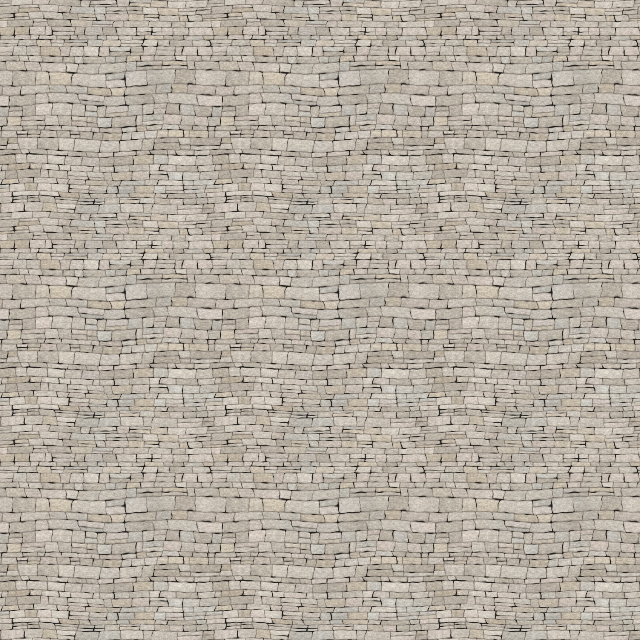
Reproduce this texture procedurally as a three.js fragment shader.

```glsl
varying vec2 vUv;

float hash(vec2 p) {
  return fract(sin(dot(p, vec2(127.1, 311.7))) * 43758.5);
}

float wrap(float i, float count) {
  return floor(mod(i + 0.5, count));
}

// Gradient noise that repeats after a whole number of cells
float corner(vec2 cell, vec2 cells, vec2 toPoint) {
  vec2 id = vec2(wrap(cell.x, cells.x), wrap(cell.y, cells.y));
  float angle = 6.2832 * hash(id + cells);
  return dot(vec2(cos(angle), sin(angle)), toPoint);
}

float noise(vec2 uv, vec2 cells) {
  vec2 p = uv * cells;
  vec2 i = floor(p);
  vec2 f = p - i;
  vec2 u = f * f * f * (f * (f * 6.0 - 15.0) + 10.0);
  vec2 e = vec2(1.0, 0.0);
  return mix(
    mix(corner(i, cells, f), corner(i + e.xy, cells, f - e.xy), u.x),
    mix(corner(i + e.yx, cells, f - e.yx), corner(i + e.xx, cells, f - e.xx), u.x), u.y);
}

// Uneven bed joints, and tilted upright joints within a course
float courseEdge(float i) {
  return i + 0.56 * (hash(vec2(wrap(i, 27.0), 3.0)) - 0.5);
}

float stoneEdge(float i, float count, float row, float height) {
  vec2 key = vec2(wrap(i, count), row + 40.0);
  return i + 0.66 * (hash(key) - 0.5) + 0.26 * (hash(key + 0.37) - 0.5) * (height - 0.5);
}

float roundedBox(vec2 p, vec2 halfSize, float radius) {
  vec2 q = abs(p) - halfSize + radius;
  return length(max(q, 0.0)) + min(max(q.x, q.y), 0.0) - radius;
}

void main() {
  vec2 tile = fract(vUv * 3.0);
  float rough = noise(tile, vec2(34.0, 52.0));

  // Course: gently sagging beds, taller just above the middle
  float y = tile.y * 27.0 - 0.9 * sin(6.2832 * (tile.y - 0.55));
  y += 0.65 * noise(tile, vec2(3.0, 5.0)) + 0.08 * rough;
  float course = floor(y);
  course += step(courseEdge(course + 1.0), y) - step(y, courseEdge(course));
  vec2 low, high;
  low.y = courseEdge(course);
  high.y = courseEdge(course + 1.0);
  float height = (y - low.y) / (high.y - low.y);
  float row = wrap(course, 27.0);
  float large = 1.0 - smoothstep(0.0, 4.0, abs(row - 15.0));

  // Stone within the course
  float count = floor(mix(11.0, 18.0, hash(vec2(row, 9.0))) - 4.0 * large);
  float x = tile.x * count + hash(vec2(row, 5.0));
  x += 0.06 * noise(tile, vec2(29.0, 43.0));
  float column = floor(x);
  column += step(stoneEdge(column + 1.0, count, row, height), x)
          - step(x, stoneEdge(column, count, row, height));
  low.x = stoneEdge(column, count, row, height);
  high.x = stoneEdge(column + 1.0, count, row, height);
  vec2 id = vec2(wrap(column, count), row);

  // Some tall stones become two thin ones
  if (high.y - low.y > 0.9 && hash(id + 0.7) > 0.74 + 0.2 * large) {
    float split = mix(low.y, high.y, mix(0.35, 0.65, hash(id + 0.2)));
    if (y > split) {
      low.y = split;
      id += 60.0;
    } else {
      high.y = split;
    }
  }

  // Distance to the stone outline, in tile units
  vec2 scale = vec2(1.0 / count, 1.0 / 27.0);
  vec2 halfSize = 0.5 * (high - low) * scale;
  vec2 p = (vec2(x, y) - 0.5 * (low + high)) * scale;
  float wear = noise(tile, vec2(23.0, 31.0));
  float gap = 0.0013 + 0.0020 * max(wear, -0.4) + 0.0010 * hash(id + 0.9);
  float radius = min(0.0045, 0.5 * min(halfSize.x, halfSize.y));
  float d = roundedBox(p, halfSize - gap, radius);

  // Stone tints: grey, cool, pink and ochre
  float tone = hash(id + 0.1);
  float tint = hash(id + 0.5);
  vec3 stone = mix(vec3(0.71, 0.675, 0.625), vec3(0.83, 0.80, 0.755), tone);
  float cool = noise(tile, vec2(3.0, 4.0)) + 0.3 * large + 0.8 * (hash(id + 0.3) - 0.5);
  stone = mix(stone, vec3(0.745, 0.75, 0.73), 0.5 * smoothstep(0.15, 0.6, cool));
  stone = mix(stone, vec3(0.83, 0.77, 0.735), 0.45 * smoothstep(0.7, 0.9, tint));
  stone = mix(stone, vec3(0.78, 0.71, 0.61), 0.4 * smoothstep(0.2, 0.08, tint));

  // Weathered face, lit from above
  float grain = 0.09 * noise(tile, vec2(61.0, 97.0)) + 0.10 * noise(tile, vec2(139.0, 173.0));
  stone += grain + 0.05 * rough + 0.05 * noise(tile, vec2(9.0, 11.0));
  stone += 0.02 * p.y / halfSize.y;
  stone *= 1.0 - 0.06 * smoothstep(-0.005, 0.0, d);

  // Joints: dusty where shallow, dark where open
  float depth = smoothstep(0.08, 0.55, wear + 90.0 * max(d, 0.0));
  vec3 joint = mix(vec3(0.50, 0.46, 0.42), vec3(0.13, 0.12, 0.11), depth);
  gl_FragColor = vec4(mix(stone, joint, smoothstep(-0.0022, 0.0028, d)), 1.0);
}
```
